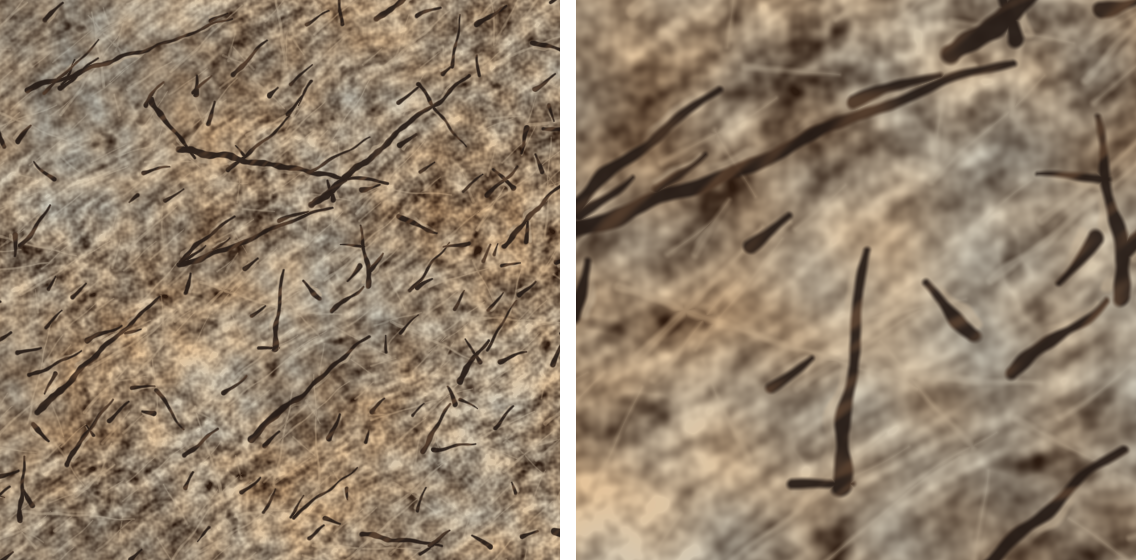
Left, the full canvas; right, a detail of the centre.
Write a WebGL 2 fragment shader that draws this texture.

```glsl
#version 300 es
precision highp float;
// Dry ground litter: matted straw and mud under scattered dark, leaning twigs.

#define SHADE vec3(0.24, 0.17, 0.12)
#define STRAW vec3(0.79, 0.71, 0.60)
#define INK vec3(0.14, 0.10, 0.08)
#define LEAN 0.70
#define TONE 0.64
#define CONTRAST 1.0
#define SOFT 0.0018
#define TWIG_WIDTH 0.0062

uniform vec2 u_resolution;
out vec4 fragColor;

// Four random values in 0..1 for a lattice cell
vec4 hash4(vec2 cell, float seed) {
    uvec4 v = uvec4(ivec4(cell, seed, cell.x + cell.y));
    v = v * 1664525u + 1013904223u;
    for (int i = 0; i < 2; i++) {
        v.x += v.y * v.w;
        v.y += v.z * v.x;
        v.z += v.x * v.y;
        v.w += v.y * v.z;
        v ^= v >> 16u;
    }
    return vec4(v) / 4294967295.0;
}

float slope(vec2 cell, vec2 offset) {
    float a = 6.2831853 * hash4(cell, 7.0).x;
    return dot(vec2(cos(a), sin(a)), offset);
}

// Gradient noise, roughly -1..1
float noise(vec2 p) {
    vec2 c = floor(p), f = p - c, e = vec2(1.0, 0.0);
    vec2 u = f * f * f * (f * (f * 6.0 - 15.0) + 10.0);
    float low = mix(slope(c, f), slope(c + e.xy, f - e.xy), u.x);
    float high = mix(slope(c + e.yx, f - e.yx), slope(c + e.xx, f - e.xx), u.x);
    return 1.4 * mix(low, high, u.y);
}

// Coordinates along and across a direction
vec2 align(vec2 p, float angle) {
    float c = cos(angle), s = sin(angle);
    return vec2(c * p.x + s * p.y, c * p.y - s * p.x);
}

float strip(vec2 q, float halfLength, float width) {
    float d = length(vec2(max(abs(q.x) - halfLength, 0.0), q.y)) - width;
    return smoothstep(SOFT, -SOFT, d);
}

// One jittered strand per cell; x = strand cover, y = pale bark beside it
vec2 strands(vec2 p, float cells, float chance, float reach, float width, float spread, float seed) {
    vec2 cover = vec2(0.0), home = floor(p * cells);
    for (int j = -1; j <= 1; j++)
    for (int i = -1; i <= 1; i++) {
        vec2 cell = home + vec2(i, j);
        vec4 place = hash4(cell, seed), form = hash4(cell, seed + 50.0);
        if (place.w > chance) continue;
        float turn = 2.0 * place.z - 1.0;
        vec2 q = align(p - (cell + place.xy) / cells, LEAN + spread * turn * turn * turn);
        float halfLength = reach / cells * mix(0.35, 1.0, form.x);
        q.y += 1.1 * width * noise(vec2(q.x * 22.0, 90.0 * form.y));
        float along = clamp(0.5 + 0.5 * q.x / halfLength, 0.0, 1.0);
        float w = width * mix(0.55, 1.1, form.z) * mix(1.0, 0.4, along);
        w *= 1.0 + 0.35 * noise(vec2(q.x * 70.0, 40.0 * form.z));
        float side = form.w < 0.5 ? -1.0 : 1.0;
        float worn = smoothstep(-0.3, 0.3, noise(vec2(q.x * 30.0, 60.0 * form.w)));
        float bark = strip(q + vec2(0.0, 1.7 * side * w), 0.85 * halfLength, 0.8 * w);
        cover = max(cover, vec2(strip(q, halfLength, w), bark * worn));
    }
    return cover;
}

void main() {
    vec2 p = gl_FragCoord.xy / u_resolution;
    vec2 warp = vec2(noise(p * 7.0 + 3.0), noise(p * 7.0 + 31.0));
    vec2 g = align(p + 0.016 * warp, LEAN - 0.1);

    // Matted ground: broad patches, leaning fibres, clumps and grain
    float litter = smoothstep(-0.45, 0.45, noise(p * 2.6 + 11.0) + 0.5 * (p.x - 0.5));
    float broad = noise(g * vec2(3.0, 6.0) + 5.0);
    float fibre = 0.30 * noise(g * vec2(9.0, 48.0)) + 0.24 * noise(g * vec2(24.0, 110.0) + 17.0);
    float clump = 0.34 * noise(p * 24.0 + 1.5 * warp) + 0.28 * noise(p * 62.0 + warp);
    float grain = 0.20 * noise(p * 135.0);
    float relief = 0.24 * broad + fibre + mix(0.7, 1.25, litter) * (clump + grain);
    float tone = TONE + CONTRAST * relief;

    // Shadowed pockets
    float pocket = noise(p * 15.0 + 40.0 + warp) + 0.5 * noise(p * 48.0 + 9.0);
    tone -= 0.45 * smoothstep(0.42, 0.85, pocket);

    // Pale straw strands, fine and coarse
    float straw = strands(p, 9.0, 0.75, 0.95, 0.0032, 1.2, 1.0).x;
    straw = max(straw, 0.8 * strands(p, 19.0, 0.6, 0.9, 0.0024, 2.0, 2.0).x);
    tone = mix(tone, 0.93 + 0.3 * grain, 0.5 * straw);

    // Colour, with rusty litter and greyer mud
    vec3 colour = mix(SHADE, STRAW, clamp(tone, -0.12, 1.12));
    float rust = 0.7 * noise(p * 4.0 + 70.0) + 0.6 * noise(p * 20.0 + 25.0) + 0.3 * (litter - 0.5);
    colour *= 1.0 + rust * vec3(0.07, -0.02, -0.13);

    // Dark twigs from long to short, each with some pale bark
    vec2 twig = strands(p, 3.2, 0.65, 0.62, TWIG_WIDTH, 1.0, 3.0);
    twig = max(twig, strands(p, 7.5, 0.62, 0.55, 0.85 * TWIG_WIDTH, 1.7, 4.0));
    twig = max(twig, strands(p, 17.0, 0.34, 0.45, 0.75 * TWIG_WIDTH, 3.1, 5.0));
    colour = mix(colour, STRAW * (0.97 + 0.3 * grain), 0.55 * twig.y);
    vec3 wood = mix(INK, SHADE * 1.3, smoothstep(-0.1, 0.6, noise(g * vec2(18.0, 90.0) + 60.0)));
    colour = mix(colour, wood, 0.92 * twig.x);

    fragColor = vec4(clamp(colour, 0.0, 1.0), 1.0);
}
```
